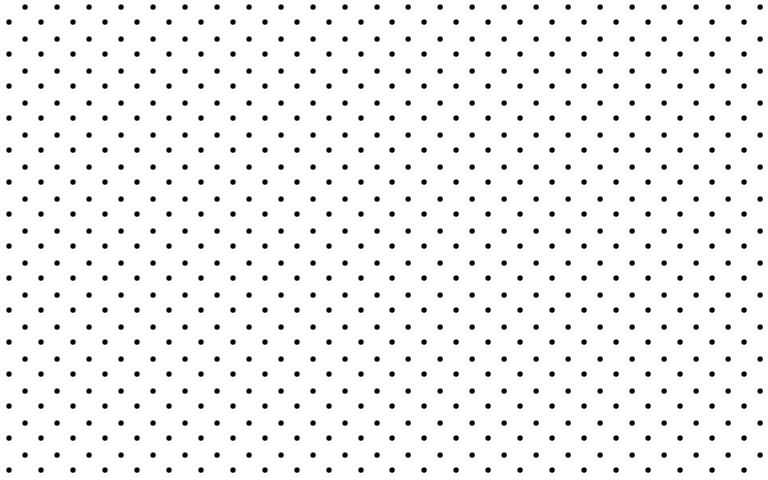
Reproduce this pattern procedurally as a WebGL 1 fragment shader.

```glsl
precision highp float;
// Staggered black polka dots on white, with a slight seam down the middle.
uniform vec2 u_resolution;

#define ROWS 15.0                     // repeats down the canvas
#define DOT_RADIUS 0.084              // in units of one repeat
#define LOWER_DOT vec2(0.281, 0.310)  // dot centres within a repeat
#define UPPER_DOT vec2(0.783, 0.778)
#define SEAM_SHIFT 0.028              // right half is drawn this far left
#define EDGE_PIXELS 0.6               // half width of the smoothed edge
#define INK vec3(0.02)
#define PAPER vec3(1.0)

// Distance from p to the nearest point of a unit grid through centre.
float gridDistance(vec2 p, vec2 centre) {
  return length(fract(p - centre + 0.5) - 0.5);
}

void main() {
  vec2 p = gl_FragCoord.xy / u_resolution.y * ROWS;

  // Close up the columns right of the seam
  p.x += SEAM_SHIFT * step(0.5, gl_FragCoord.x / u_resolution.x);

  // Two interleaved grids of dots
  float d = min(gridDistance(p, LOWER_DOT), gridDistance(p, UPPER_DOT)) - DOT_RADIUS;

  float edge = EDGE_PIXELS * ROWS / u_resolution.y;
  float paper = clamp(0.5 + 0.5 * d / edge, 0.0, 1.0);
  gl_FragColor = vec4(mix(INK, PAPER, paper), 1.0);
}
```
